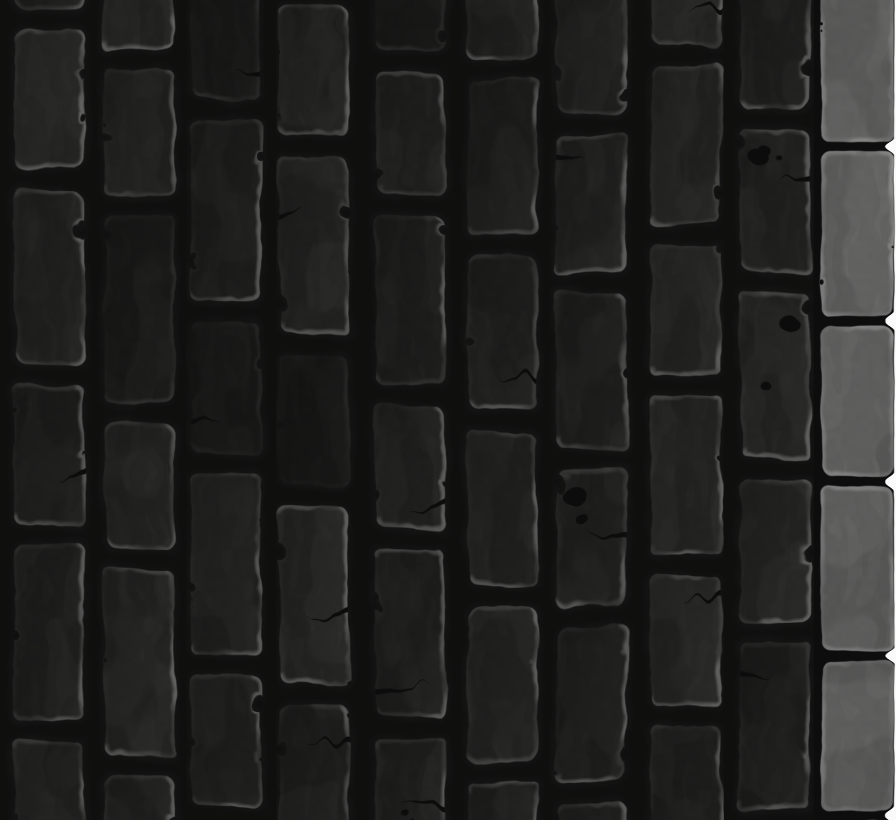
Give the GLSL for this texture, as a Shadertoy shader.

```glsl
// Dark painted wall: ten staggered columns of worn upright bricks, the last a pale outer edge.
#define COLUMNS 10.0
#define HALF_WIDTH 0.392
#define MORTAR_HALF 0.115     // half of the joint between two bricks
#define PALE_MORTAR_HALF 0.055
#define RIM_WIDTH 0.085
#define RIM_LIGHT 0.21
#define STROKE_CONTRAST 0.20
#define MORTAR_COLOR vec3(0.067, 0.067, 0.066)
#define BRICK_COLOR vec3(0.129, 0.129, 0.126)
#define PALE_COLOR vec3(0.358, 0.358, 0.356)
#define OUTSIDE_COLOR vec3(0.98)
#define SHADOW_SPOT vec2(2.9, 4.4)

// Per column: centre in its cell, first joint, brick pitch, lift of every other joint
const vec4 COLUMN[10] = vec4[10](
    vec4(0.55, 0.22, 1.98, 0.20), vec4(0.56, 0.66, 1.97, 0.34),
    vec4(0.52, -0.47, 1.97, 0.27), vec4(0.50, 1.63, 1.95, -0.26),
    vec4(0.58, 0.68, 1.86, 0.25), vec4(0.61, 0.77, 1.96, 0.0),
    vec4(0.60, 1.39, 1.86, 0.10), vec4(0.66, 0.62, 1.84, -0.16),
    vec4(0.65, 1.33, 1.95, 0.13), vec4(0.57, -0.15, 1.865, 0.08));

float hash(vec2 p) {
    vec3 q = fract(p.xyx * vec3(0.1031, 0.1030, 0.0973) + 0.37);
    q += dot(q, q.yzx + 33.33);
    return fract((q.x + q.y) * q.z);
}

float noise(vec2 p) {
    vec2 i = floor(p), f = fract(p);
    f = f * f * (3.0 - 2.0 * f);
    return mix(mix(hash(i), hash(i + vec2(1, 0)), f.x),
               mix(hash(i + vec2(0, 1)), hash(i + vec2(1, 1)), f.x), f.y);
}

// Height of a horizontal joint, measured down from the top
float joint(vec4 column, float row) {
    return column.y + row * column.z - column.w * mod(row, 2.0);
}

float roundBox(vec2 q, vec2 halfSize, float r) {
    vec2 e = abs(q) - halfSize + r;
    return length(max(e, 0.0)) + min(max(e.x, e.y), 0.0) - r;
}

// Broad flat brush strokes, around zero
float strokes(vec2 p) {
    vec2 warped = p + 0.15 * vec2(noise(p * 4.0), noise(p * 4.0 + 9.0));
    float broad = smoothstep(0.40, 0.54, noise(warped * vec2(3.5, 1.6)));
    float streak = smoothstep(0.60, 0.70, noise(warped * vec2(11.0, 3.0) + 31.0));
    return 0.7 * broad + 0.35 * streak + 0.3 * noise(p * 14.0) - 0.65;
}

void mainImage(out vec4 fragColor, in vec2 fragCoord) {
    vec2 uv = fragCoord / iResolution.xy;
    vec2 p = vec2(uv.x, (1.0 - uv.y) * 0.914) * COLUMNS;
    float px = COLUMNS / iResolution.x;

    // Find the brick
    float col = clamp(floor(p.x - 0.08), 0.0, COLUMNS - 1.0);
    vec4 column = COLUMN[int(col)];
    float pale = step(COLUMNS - 1.5, col);
    float row = floor((p.y - column.y) / column.z);
    if (p.y < joint(column, row)) row -= 1.0;
    else if (p.y >= joint(column, row + 1.0)) row += 1.0;
    float top = joint(column, row), bottom = joint(column, row + 1.0);
    vec2 centre = vec2(col + column.x, 0.5 * (top + bottom));
    vec2 id = vec2(col * 7.0 + 5.0, row * 13.0 + 40.0);

    // Slightly skewed outline with a wavering edge
    vec2 halfSize = vec2(HALF_WIDTH + 0.012 * pale,
                         0.5 * (bottom - top) - mix(MORTAR_HALF, PALE_MORTAR_HALF, pale));
    vec2 q = p - centre;
    float tilt = hash(id + 1.0) - 0.5;
    q += vec2(q.y * 0.05, q.x * 0.14) * tilt * (1.0 - 0.7 * pale);
    float waver = (noise(p * 3.5) - 0.5) * 0.05 + (noise(p * 12.0) - 0.5) * 0.014;
    float d = roundBox(q, halfSize, mix(0.05, 0.14, hash(id + 2.0))) + waver * (1.0 - 0.5 * pale);

    // Chips bitten from the sides, pits inside a few bricks
    float pit = 1.0, pitted = step(0.93, hash(id + 3.0)) * (1.0 - pale);
    for (float i = 0.0; i < 3.0; i++) {
        vec2 seed = id + 17.0 * i;
        float along = hash(seed + 4.0) * 2.0 - 1.0, size = hash(seed + 5.0);
        float side = hash(seed + 6.0) < 0.5 ? -1.0 : 1.0;
        float ragged = (noise(p * 11.0) - 0.5) * 0.08;
        float chip = length(q - halfSize * vec2(side, along)) + ragged;
        d = max(d, (0.21 * size - 0.11) * (1.0 - pale) - chip);
        vec2 spot = halfSize * vec2(side * 0.5 * size, along * 0.75);
        pit = min(pit, length((q - spot) * vec2(0.8, 1.0)) + ragged * 0.3 - 0.1 * size);
    }

    // Jagged crack tapering inward from one side
    float side = hash(id + 7.0) < 0.5 ? -1.0 : 1.0;
    float depth = (halfSize.x - side * q.x) / mix(0.25, 0.6, hash(id + 8.0));
    float path = (hash(id + 9.0) - 0.5) * halfSize.y * 1.4
               + (noise(vec2(q.x * 8.0, id.y)) - 0.5) * 0.16 + q.x * tilt * 0.6;
    float crack = abs(q.y - path) - 0.03 * (1.0 - depth);
    float cracked = step(hash(id + 10.0), 0.25) * step(depth, 1.0) * (1.0 - pale);

    // Face colour, varying from brick to brick and lit toward the lower right
    float dim = max(0.8 * step(0.93, hash(id + 12.0)),
                    smoothstep(2.0, 0.6, distance(centre, SHADOW_SPOT))) * (1.0 - pale);
    float shade = mix(mix(0.86, 1.12, hash(id + 11.0)), 0.7, dim);
    shade = mix(shade, mix(0.94, 1.06, hash(id + 11.0)), pale);
    float contrast = STROKE_CONTRAST * mix(1.0, 0.6, pale);
    vec3 face = mix(BRICK_COLOR, PALE_COLOR, pale) * shade * (1.0 + contrast * strokes(p + id));
    face *= 1.0 + 0.12 * (1.0 - pale) * dot(q / halfSize, vec2(0.7, 0.3));

    // Worn light rims: strong at right and bottom, faint at top and left
    vec2 low = smoothstep(0.15, 0.05, halfSize - q);
    vec2 high = smoothstep(0.15, 0.05, halfSize + q);
    float topLight = mix(mix(0.1, 0.7, hash(id + 13.0)), 0.9, pale);
    float facing = max(max(low.x, low.y * 0.9), max(high.y * topLight, high.x * mix(0.1, 0.7, pale)));
    float wear = smoothstep(0.2, 0.7, noise(p * vec2(3.0, 2.5) + id));
    float rim = smoothstep(RIM_WIDTH, 0.03, -d + 0.035 * noise(p * 9.0)) * facing;
    face += rim * mix(0.3, 1.0, wear) * mix(RIM_LIGHT * (1.0 - 0.8 * dim), 0.14, pale);

    // Dark wear, then mortar
    face = mix(face, MORTAR_COLOR * 0.7, cracked * smoothstep(px, -px, crack));
    face = mix(face, MORTAR_COLOR * 0.7, pitted * smoothstep(px, -px, pit));
    float hollow = smoothstep(0.0, 0.13, d + 0.05 * noise(p * 5.0));
    vec3 mortar = MORTAR_COLOR * mix(mix(1.15, 0.85, hollow), 0.75, pale);
    vec3 color = mix(face, mortar, smoothstep(-px, px, d));

    // Bright ground beyond the wall, notched at the joints
    float notch = 0.10 * smoothstep(0.05, -0.05, halfSize.y - abs(q.y));
    float beyond = p.x - (COLUMNS - 0.02 - notch) + 0.3 * waver;
    fragColor = vec4(mix(color, OUTSIDE_COLOR, smoothstep(-px, px, beyond)), 1.0);
}
```
